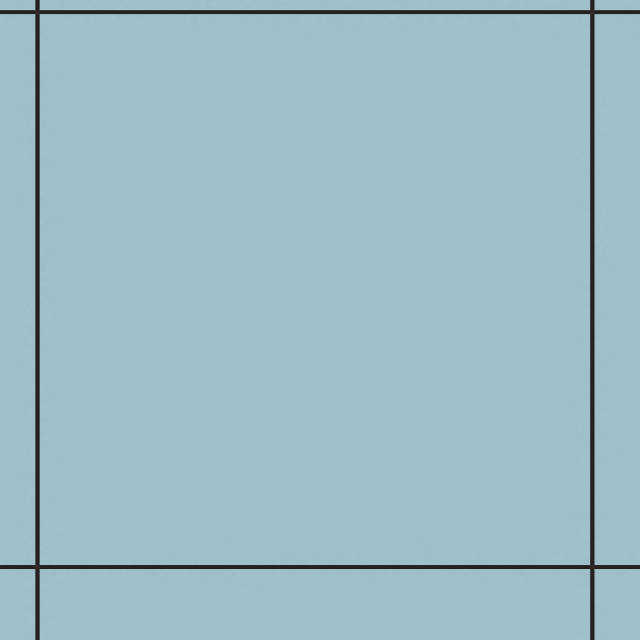
Write a Shadertoy shader that draws this pattern.

```glsl
float hash(vec2 p) {
    return fract(sin(dot(p, vec2(127.1, 311.7))) * 43758.5453);
}

float valueNoise(vec2 p) {
    vec2 i = floor(p), f = fract(p);
    f = f * f * (3.0 - 2.0 * f);
    return mix(mix(hash(i), hash(i + vec2(1, 0)), f.x),
               mix(hash(i + vec2(0, 1)), hash(i + vec2(1, 1)), f.x), f.y);
}

void mainImage(out vec4 fragColor, in vec2 fragCoord) {
    vec2 uv = fragCoord / iResolution.xy;
    vec2 pixel = 1.0 / iResolution.xy;

    // Distance to the nearest vertical (x) and horizontal (y) grid line
    float period = 0.867;
    vec2 gridPos = (uv - vec2(0.0586, 0.1139)) / period;
    vec2 lineDist = abs(fract(gridPos + 0.5) - 0.5) * period;

    // Soft-edged lines, verticals slightly heavier
    vec2 halfWidth = vec2(0.0033, 0.0031);
    vec2 soft = max(pixel, vec2(0.0015));
    vec2 lines = 1.0 - smoothstep(halfWidth - 0.5 * soft, halfWidth + 0.5 * soft, lineDist);
    float ink = max(lines.x, lines.y);

    // Flat tile with faint mottling close to the lines
    float nearLine = exp(-min(lineDist.x, lineDist.y) * 40.0);
    vec3 tile = vec3(0.623, 0.749, 0.787);
    tile += 0.02 * nearLine * (valueNoise(uv * 180.0) - 0.5);

    // Crossings are a touch warmer
    vec3 lineColor = vec3(0.15, 0.13, 0.13) + lines.x * lines.y * vec3(0.06, 0.02, 0.01);
    fragColor = vec4(mix(tile, lineColor, ink), 1.0);
}
```
